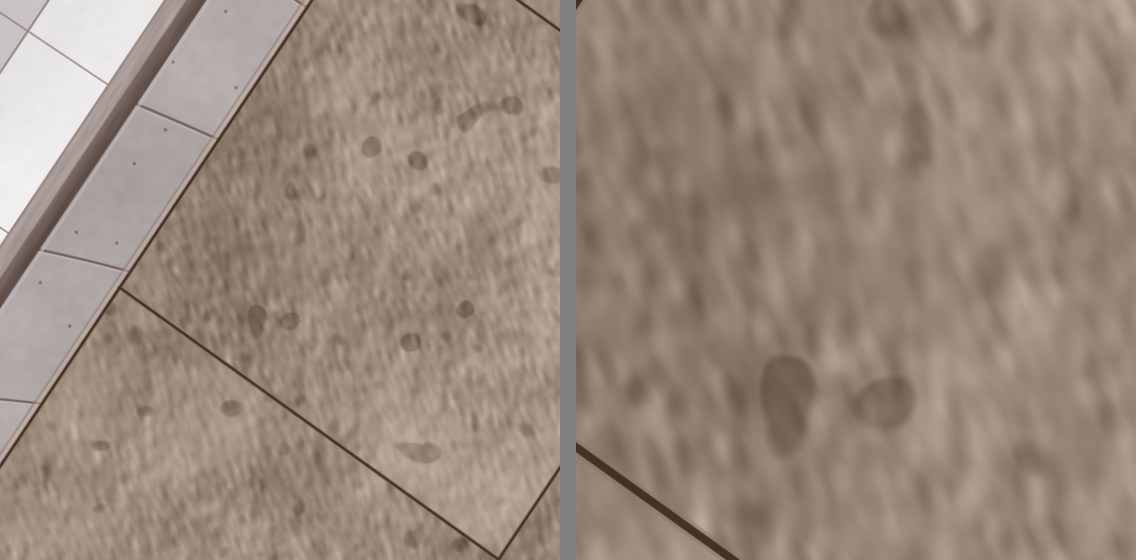
Left, the full canvas; right, a detail of the centre.
This texture is drawn by a WebGL 1 fragment shader. Its source:

```glsl
precision highp float;
uniform vec2 u_resolution;

vec2 hash2(vec2 p) {
  return fract(sin(vec2(dot(p, vec2(127.1, 311.7)), dot(p, vec2(269.5, 183.3)))) * 4375.85);
}

// Cellular noise: soft signed blobs around one jittered point per cell
float blobs(vec2 p) {
  vec2 cell = floor(p);
  vec2 local = fract(p);
  float sum = 0.0;
  for (int y = -1; y <= 1; y++) {
    for (int x = -1; x <= 1; x++) {
      vec2 offset = vec2(float(x), float(y));
      vec2 seed = hash2(cell + offset);
      vec2 r = offset + seed - local;
      float falloff = max(1.0 - dot(r, r), 0.0);
      sum += falloff * falloff * (2.0 * fract(seed.x * 17.3 + seed.y * 31.7) - 1.0);
    }
  }
  return sum;
}

float clouds(vec2 p) {
  float sum = 0.0;
  float gain = 0.5;
  for (int i = 0; i < 5; i++) {
    sum += gain * blobs(p);
    p = mat2(1.7, 1.3, -1.3, 1.7) * p + 7.3;
    gain *= 0.68;
  }
  return sum;
}

// Rough skin lit from the upper left
float relief(vec2 p) {
  p.x += 0.35 * p.y;
  vec2 fine = p * vec2(92.0, 58.0);
  vec2 coarse = p * vec2(46.0, 31.0) + 9.0;
  return blobs(fine + vec2(0.35, -0.2)) - blobs(fine)
       + 0.7 * (blobs(coarse + vec2(0.3, -0.2)) - blobs(coarse));
}

float line(float dist, float halfWidth) {
  float aa = 1.0 / u_resolution.y;
  return 1.0 - smoothstep(halfWidth - aa, halfWidth + aa, abs(dist));
}

float above(float value, float limit) {
  float aa = 1.0 / u_resolution.y;
  return smoothstep(limit - aa, limit + aa, value);
}

// Distance to the nearest whole number
float toJoint(float t) {
  return abs(fract(t + 0.5) - 0.5);
}

vec3 floorTiles(vec2 p, float across, float along) {
  vec2 grid = vec2(across, along + 0.033 * across - 0.3845) / 0.832;
  vec2 tile = floor(grid);
  vec2 joints = vec2(toJoint(grid.x), toJoint(grid.y)) * 0.832;
  float joint = min(joints.x, joints.y);

  float haze = clouds(p * 3.2 + tile * 5.7);
  float grain = relief(p + tile * 0.37);
  float tone = 0.13 * haze - 0.065 * exp(-joint * 9.0) + 0.04 * smoothstep(0.1, 0.6, across);
  tone += grain * (0.085 - 0.03 * smoothstep(-0.1, 0.5, haze));
  tone -= 0.12 * smoothstep(0.62, 1.0, -blobs(p * 27.0 + 3.0));
  tone += 0.02 * (hash2(tile + 4.0).x - 0.5);

  vec3 color = vec3(0.632, 0.568, 0.512) + tone;
  color = mix(color, vec3(0.58, 0.45, 0.35), 0.5 * line(joint, 0.0045));
  return mix(color, vec3(0.24, 0.17, 0.125), 0.92 * line(joint, 0.0024));
}

vec3 borderTiles(vec2 p, float across, float along) {
  // Cross joints fan out gradually down the row
  float row = (along - across * (0.58 - 0.588 * along) - 0.135) / 0.2837;
  float joint = (fract(row + 0.5) - 0.5) * 0.2837;
  float shade = 0.03 * (hash2(vec2(floor(row), 3.0)).x - 0.5);
  shade += 0.025 * blobs(p * 9.0) + 0.012 * blobs(p * 60.0);
  vec3 color = vec3(0.69, 0.655, 0.655) + shade;

  // Sparse pits
  vec2 cell = floor(p * 11.0);
  vec2 seed = hash2(cell);
  float pit = length(fract(p * 11.0) - 0.2 - 0.6 * seed) / 11.0;
  color -= 0.2 * line(pit, 0.003) * step(0.5, fract(seed.x * 23.0));

  color = mix(color, vec3(0.77, 0.73, 0.72), 0.6 * line(joint + 0.004, 0.002));
  color = mix(color, vec3(0.42, 0.34, 0.31), 0.85 * line(joint, 0.0022));
  color = mix(color, vec3(0.74, 0.72, 0.73), 0.7 * line(across + 0.152, 0.0025));
  color = mix(color, vec3(0.60, 0.50, 0.46), 0.75 * line(across + 0.012, 0.0018));
  return mix(color, vec3(0.74, 0.68, 0.65), 0.6 * line(across + 0.007, 0.0025));
}

vec3 wallTiles(vec2 p, float across, float along) {
  float joint = toJoint((along - 0.674) / 0.319) * 0.319;
  vec3 color = mix(vec3(0.79, 0.765, 0.775), vec3(0.9, 0.89, 0.89), above(across, -0.391));
  color += 0.012 * blobs(p * 6.0) + 0.008 * blobs(p * 70.0);
  color += 0.03 * smoothstep(-0.39, -0.25, across);
  float seam = max(line(joint, 0.0014), line(across + 0.391, 0.0018));
  return mix(color, vec3(0.52, 0.44, 0.41), 0.8 * seam);
}

void main() {
  vec2 p = gl_FragCoord.xy / u_resolution;
  vec2 fromEdge = p - vec2(0.0, 0.1667);
  float across = dot(fromEdge, vec2(0.831, -0.556));
  float along = dot(fromEdge, vec2(0.556, 0.831));

  // Ledge and its shadow, streaked lengthwise
  float streak = blobs(vec2(across * 170.0, along * 22.0));
  vec3 ledge = vec3(0.66, 0.605, 0.59) + 0.035 * streak;
  ledge = mix(ledge, vec3(0.56, 0.47, 0.45), 0.6 * line(across + 0.218, 0.002));
  vec3 shadow = mix(vec3(0.47, 0.40, 0.38), vec3(0.37, 0.30, 0.28), smoothstep(-0.187, -0.16, across));

  vec3 color = wallTiles(p, across, along);
  color = mix(color, ledge, above(across, -0.22));
  color = mix(color, shadow + 0.02 * streak, smoothstep(-0.19, -0.184, across));
  color = mix(color, borderTiles(p, across, along), above(across, -0.157));
  color = mix(color, floorTiles(p, across, along), above(across, -0.0035));
  gl_FragColor = vec4(color, 1.0);
}
```
